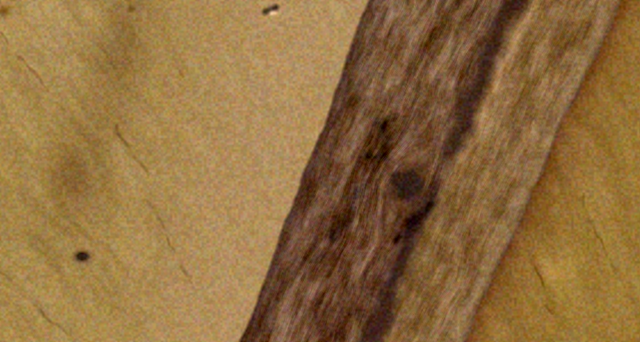
Write a WebGL 1 fragment shader that draws this texture.

```glsl
precision highp float;
// Weathered knotty timber lying diagonally across scratched golden boards.
uniform vec2 u_resolution;

float hash(vec2 p) {
  vec3 q = fract(vec3(p.xyx) * 0.1031);
  q += dot(q, q.yzx + 33.33);
  return fract((q.x + q.y) * q.z);
}

float noise(vec2 p) {
  vec2 i = floor(p), f = fract(p);
  f = f * f * (3.0 - 2.0 * f);
  return mix(mix(hash(i), hash(i + vec2(1.0, 0.0)), f.x),
             mix(hash(i + vec2(0.0, 1.0)), hash(i + 1.0), f.x), f.y);
}

float fbm(vec2 p) {
  float sum = 0.0, amp = 0.5;
  for (int i = 0; i < 4; i++) {
    sum += amp * noise(p);
    p = p * 2.03 + 17.1;
    amp *= 0.5;
  }
  return sum;
}

// Soft stroke from a to b, strongest on its axis.
float stroke(vec2 p, vec2 a, vec2 b, float width) {
  vec2 d = b - a;
  float t = clamp(dot(p - a, d) / dot(d, d), 0.0, 1.0);
  return 1.0 - smoothstep(0.0, width, length(p - a - d * t));
}

// Faint stroke with worn gaps and a wavering path.
float scratch(vec2 p, vec2 a, vec2 b) {
  vec2 q = p + 0.012 * (noise(p * 28.0) - 0.5);
  return stroke(q, a, b, 0.009) * smoothstep(0.25, 0.75, noise(p * 34.0 + 5.0));
}

// Soft elliptical spot, 1 at the centre.
float spot(vec2 p, vec2 centre, vec2 radius) {
  vec2 d = (p - centre) / radius;
  return exp(-dot(d, d));
}

float band(float x, float width) {
  return exp(-x * x / (width * width));
}

vec3 leftBoard(vec2 p) {
  vec3 c = mix(vec3(0.65, 0.525, 0.29), vec3(0.70, 0.56, 0.365), smoothstep(0.15, 0.7, p.x - 0.2 * p.y));
  c += vec3(0.04, 0.04, 0.06) * spot(p, vec2(0.18, 0.90), vec2(0.14, 0.16));
  // broad brown stain leaning across the board
  float stain = band(p.x - 0.09 - 0.30 * p.y, 0.085) * smoothstep(0.15, 0.5, p.y);
  c -= vec3(0.08, 0.085, 0.06) * stain * (0.6 + 0.7 * fbm(p * 7.0));
  c -= vec3(0.05, 0.06, 0.05) * spot(p, vec2(0.18, 0.47), vec2(0.06, 0.09));
  // broken diagonal grain, strongest at the lower left
  float across = p.x * 0.80 + p.y * 0.60;
  float along = p.x * 0.60 - p.y * 0.80;
  float grain = fbm(vec2(across * 40.0 + 2.0 * noise(p * 5.0), along * 7.0)) - 0.47;
  c += grain * vec3(0.14, 0.14, 0.13) * (1.0 - 0.7 * smoothstep(0.25, 0.65, p.x));
  float marks = scratch(p, vec2(0.34, 0.63), vec2(0.44, 0.47))
              + scratch(p, vec2(0.43, 0.42), vec2(0.58, 0.14))
              + scratch(p, vec2(0.0, 0.21), vec2(0.22, 0.0))
              + scratch(p, vec2(0.0, 0.90), vec2(0.22, 0.64))
              + scratch(p, vec2(0.46, 0.90), vec2(0.54, 0.78));
  c -= vec3(0.10, 0.11, 0.09) * marks;
  // worm holes
  c = mix(c, vec3(0.20, 0.11, 0.09), min(1.0, 1.5 * spot(p, vec2(0.240, 0.250), vec2(0.019, 0.014))));
  c = mix(c, vec3(0.27, 0.17, 0.12), stroke(p, vec2(0.775, 0.965), vec2(0.807, 0.978), 0.016));
  c += 0.35 * spot(p, vec2(0.797, 0.963), vec2(0.012, 0.008));
  c -= 0.25 * spot(p, vec2(0.012, 0.968), vec2(0.018, 0.016));
  c -= 0.13 * spot(p, vec2(0.384, 0.976), vec2(0.012, 0.009));
  return c;
}

vec3 rightBoard(vec2 p, float gap) {
  vec3 c = mix(vec3(0.56, 0.40, 0.17), vec3(0.61, 0.47, 0.21), smoothstep(0.0, 0.25, gap));
  float grain = fbm(vec2((p.x * 0.9 + p.y * 0.44) * 32.0, (p.x * 0.44 - p.y * 0.9) * 8.0)) - 0.47;
  c += grain * 0.13;
  c += vec3(0.09, 0.08, 0.06) * spot(p, vec2(1.63, 0.21), vec2(0.05, 0.04));
  c -= 0.12 * scratch(p, vec2(1.56, 0.25), vec2(1.61, 0.08));
  c -= 0.09 * scratch(p, vec2(1.70, 0.42), vec2(1.81, 0.18));
  // contact shadow beside the timber
  return c - vec3(0.12, 0.15, 0.08) * exp(-max(gap, 0.0) * 32.0);
}

vec3 timber(vec2 p, float inLeft, float inRight) {
  vec2 k = p - vec2(1.19, 0.454);
  float x = p.x - 0.42 * p.y;
  // grain bends outwards around the knot and breaks into short fibres
  float side = (k.x - 0.4 * k.y) / 0.04;
  float bend = -0.05 * clamp(side, -1.0, 1.0) * exp(-dot(k, k) * 70.0);
  float warp = x + bend + 0.05 * (fbm(p * vec2(7.0, 5.0)) - 0.5);
  float coarse = fbm(vec2(warp * 36.0, p.y * 7.0)) - 0.47;
  float fine = fbm(vec2(warp * 85.0, p.y * 20.0 + 4.0)) - 0.47;
  float mottle = fbm(p * 24.0 + 9.0) - 0.47;
  float seam = x - 1.085 + 0.06 * (fbm(p * 13.0) - 0.47);
  float strip = smoothstep(-0.005, 0.035, seam);
  vec3 dark = mix(vec3(0.41, 0.265, 0.17), vec3(0.47, 0.335, 0.215), smoothstep(0.35, 0.9, p.y));
  vec3 c = mix(dark, vec3(0.54, 0.40, 0.235), strip);
  c += coarse * mix(0.38, 0.20, strip) + fine * mix(0.30, 0.20, strip) + mottle * 0.17;
  // ragged dark seam, nearly closed beside the knot, with a pale ridge
  float open = 1.0 - 0.75 * band(p.y - 0.49, 0.06);
  c = mix(c, vec3(0.22, 0.12, 0.085), 0.9 * open * band(seam + 0.006, 0.034));
  c += vec3(0.11, 0.09, 0.07) * band(seam - 0.05, 0.014) * smoothstep(0.4, 0.6, p.y);
  // ragged cracks feeding into the knot
  vec2 q = p + 0.05 * (vec2(fbm(p * 16.0), fbm(p * 16.0 + 31.0)) - 0.47);
  float crack = stroke(q, vec2(1.10, 0.67), vec2(1.13, 0.52), 0.035)
              + stroke(q, vec2(1.09, 0.54), vec2(0.98, 0.30), 0.035)
              + stroke(q, vec2(1.27, 0.42), vec2(1.16, 0.30), 0.025);
  c -= vec3(0.15, 0.12, 0.09) * crack * (0.5 + noise(p * 30.0));
  float ring = length(k) + 0.05 * (fbm(p * 22.0) - 0.47);
  c = mix(c, vec3(0.19, 0.11, 0.08) + 0.15 * mottle, 0.95 * (1.0 - smoothstep(0.030, 0.058, ring)));
  c -= 0.13 * spot(p, vec2(0.94, 0.05), vec2(0.025, 0.03));
  // shaded left side, greyed right rim
  c = mix(c, vec3(0.25, 0.145, 0.10), 0.75 * exp(-max(inLeft, 0.0) * 28.0));
  c = mix(c, vec3(0.58, 0.47, 0.33) + 0.3 * mottle, 0.45 * band(inRight - 0.035, 0.025));
  return mix(c, vec3(0.32, 0.20, 0.13), 0.6 * band(inRight, 0.012));
}

void main() {
  vec2 p = gl_FragCoord.xy / u_resolution.y;
  float wobble = 0.022 * (fbm(vec2(p.y * 14.0, 3.0)) - 0.47);
  float inLeft = p.x - (0.704 + 0.376 * p.y) + wobble;
  float inRight = 1.359 + 0.457 * p.y - p.x + 1.3 * wobble;
  vec3 c = mix(leftBoard(p), timber(p, inLeft, inRight), smoothstep(-0.007, 0.007, inLeft));
  c = mix(rightBoard(p, -inRight), c, smoothstep(-0.007, 0.007, inRight));
  // mottled coloured speckle
  vec3 speckle = vec3(noise(p * 120.0), noise(p * 120.0 + 41.0), noise(p * 95.0 + 87.0)) - 0.5;
  c += vec3(0.09, 0.08, 0.13) * speckle + 0.08 * (noise(p * 150.0 + 11.0) - 0.5);
  gl_FragColor = vec4(clamp(c, 0.0, 1.0), 1.0);
}
```
